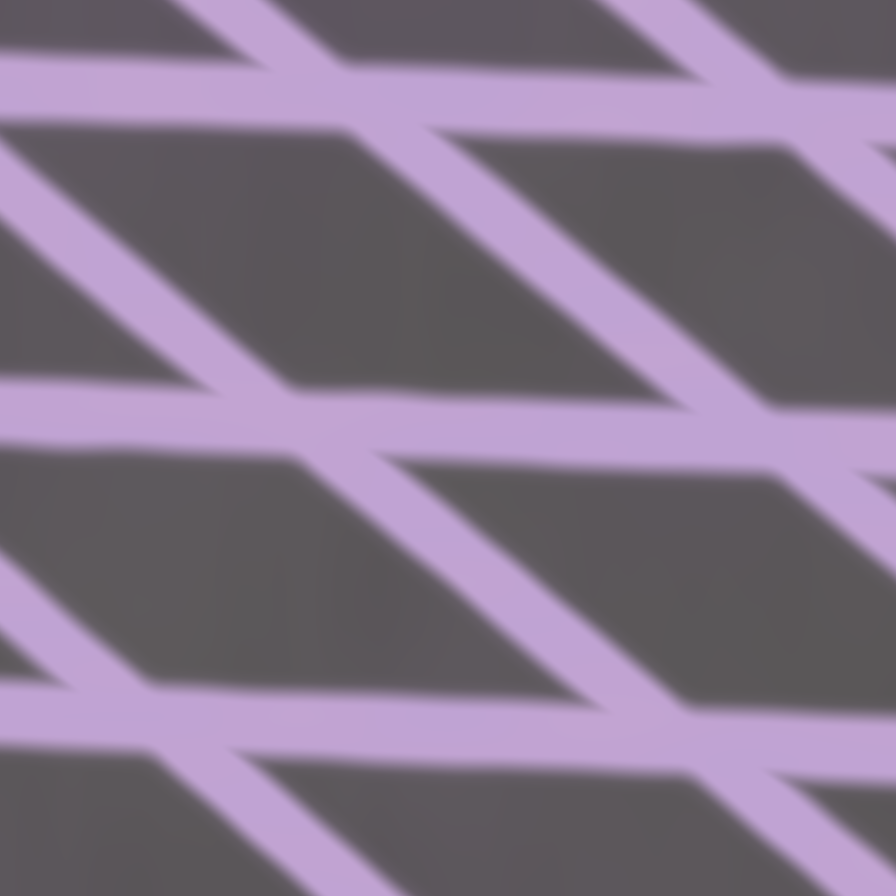
Reproduce this pattern procedurally as a three.js fragment shader.

```glsl
// Lavender slanted lattice of level bands and stepped diagonal bars over soft charcoal panels.
varying vec2 vUv;

const vec3 PANEL = vec3(0.358, 0.341, 0.354);
const vec3 PANEL_TINT = vec3(0.006, -0.004, 0.014);
const vec3 HALO = vec3(0.040, 0.028, 0.050);   // glow of the strips on the panels
const vec3 STRIP = vec3(0.755, 0.640, 0.825);
const int BANDS = 3;
const int BARS = 4;
const float BAND_HALF = 0.0365;   // half thickness of level bands
const float BAR_HALF = 0.0328;    // half thickness of diagonal bars
const float BAR_STEP = 0.0169;    // sideways shift of bars at each band
const float BAND_SOFT = 0.0145;   // half width of blurred band edges
const float BAR_SOFT = 0.0120;    // half width of blurred bar edges
const float HALO_WIDTH = 0.026;
const float JOINT_ROUND = 0.010;  // fillet where strips cross
const float WOBBLE = 0.0035;      // unevenness of strip edges

float hash(vec2 p) {
  p = fract(p * vec2(0.1031, 0.1137));
  p += dot(p, p.yx + 33.33);
  return fract((p.x + p.y) * p.x * 7.31);
}

float noise(vec2 p) {
  vec2 i = floor(p), f = fract(p);
  f = f * f * (3.0 - 2.0 * f);
  return mix(mix(hash(i), hash(i + vec2(1.0, 0.0)), f.x),
             mix(hash(i + vec2(0.0, 1.0)), hash(i + vec2(1.0, 1.0)), f.x), f.y);
}

float smoothMin(float a, float b, float r) {
  float h = max(r - abs(a - b), 0.0) / r;
  return min(a, b) - 0.25 * h * h * r;
}

// Signed distance to the nearly level bands, and the count of bands above p
vec2 bandField(vec2 p) {
  float d = 1.0, row = 0.0;
  for (int i = 0; i < BANDS; i++) {
    float k = float(i);
    float start = 0.0964 + 0.377 * k - 0.0137 * k * k;
    float below = p.y - start - (0.034 + 0.004 * k) * p.x;
    d = min(d, abs(below) - BAND_HALF);
    row += smoothstep(-BAND_HALF, BAND_HALF, below);
  }
  return vec2(d, row);
}

// Signed distance to the diagonal bars, which step right at every band
float barDistance(vec2 p, float row) {
  float d = 1.0;
  for (int i = 0; i < BARS; i++) {
    float k = float(i);
    float start = 0.7214 - 0.459 * k - 0.015 * k * k + BAR_STEP * row;
    float slope = 1.175 + 0.04 * k - 0.017 * k * k;
    float offset = abs(p.x - start - slope * p.y);
    d = min(d, offset / sqrt(1.0 + slope * slope) - BAR_HALF);
  }
  return d;
}

void main() {
  vec2 p = vec2(vUv.x, 1.0 - vUv.y);   // measured down from the top

  // Lattice with slightly uneven edges, blurrier along the bands
  vec2 band = bandField(p);
  float bar = barDistance(p, band.y);
  float d = smoothMin(band.x, bar, JOINT_ROUND);
  d += WOBBLE * (noise(p * 14.0 + 5.0) - 0.5);
  float soft = mix(BAR_SOFT, BAND_SOFT, smoothstep(-0.02, 0.02, bar - band.x));
  float cover = 1.0 - smoothstep(-soft, soft, d);

  // Panels: cloudy tone, faint upright streaks, cooler at the top
  float cloud = noise(p * vec2(7.0, 6.0) + 20.0) - 0.5;
  float streak = noise(vec2(p.x * 26.0, p.y * 3.0)) - 0.5;
  vec3 panel = PANEL + 0.014 * cloud + 0.006 * streak;
  panel += PANEL_TINT * (noise(p * 4.0 + 40.0) - 0.5);
  panel += PANEL_TINT * (1.0 - smoothstep(0.0, 0.3, p.y));
  panel += HALO * (1.0 - smoothstep(0.0, HALO_WIDTH, d));

  // Strips: gentle pinkish and bluish drift along their length
  float drift = noise(p * vec2(6.0, 20.0) + 60.0) - 0.5;
  vec3 strip = STRIP + drift * vec3(0.014, 0.005, -0.006);

  gl_FragColor = vec4(mix(panel, strip, cover), 1.0);
}
```
